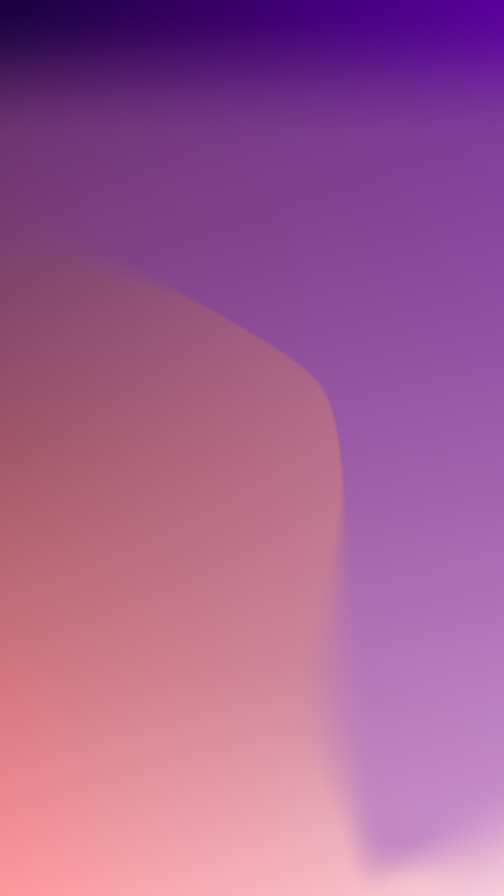
Write a Shadertoy shader that draws this background.

```glsl
// A soft two-layer gradient: a violet curtain over a rose glow.
// The curtain's border is built from three straight edges joined by
// hyperbolic smooth min/max, with a blur width that varies along it.

#define ASPECT 1.7778        // height of the design in widths
#define SHOULDER_ROUND 0.085 // rounding of the upper bend
#define TIP_ROUND 0.10       // rounding of the curtain's lower tip
#define SHARP_EDGE 0.007     // blur at the crisp bend
#define SOFT_EDGE 0.13       // blur along the lower side
#define CORNER_BLUR 0.12     // extra blur at the lower right
#define LEFT_BLUR 0.11       // extra blur at the upper left

float smoothMin(float a, float b, float k) {
    return 0.5 * (a + b - sqrt((a - b) * (a - b) + k * k));
}

float smoothMax(float a, float b, float k) {
    return -smoothMin(-a, -b, k);
}

// Four colours spread over the given stops
vec3 ramp(float t, vec4 stops, vec3 a, vec3 b, vec3 c, vec3 d) {
    vec3 f = clamp((t - stops.xyz) / (stops.yzw - stops.xyz), 0.0, 1.0);
    return mix(mix(mix(a, b, f.x), c, f.y), d, f.z);
}

vec3 violetCurtain(float x, float t) {
    vec4 stops = vec4(0.13, 0.25, 0.50, 0.90);
    vec3 left = ramp(t, stops, vec3(0.42, 0.20, 0.43), vec3(0.47, 0.23, 0.44),
                     vec3(0.57, 0.31, 0.58), vec3(0.70, 0.46, 0.64));
    vec3 right = ramp(t, stops, vec3(0.50, 0.24, 0.60), vec3(0.53, 0.28, 0.62),
                      vec3(0.62, 0.37, 0.67), vec3(0.78, 0.55, 0.78));
    vec3 body = mix(left, right, pow(x, 0.75));
    vec3 night = mix(vec3(0.11, 0.0, 0.25), vec3(0.35, 0.0, 0.61), x);
    return mix(night, body, smoothstep(0.0, 0.16, t));
}

vec3 roseGlow(float x, float t) {
    vec4 stops = vec4(0.25, 0.50, 0.75, 1.0);
    vec3 left = ramp(t, stops, vec3(0.46, 0.24, 0.43), vec3(0.63, 0.34, 0.41),
                     vec3(0.82, 0.46, 0.49), vec3(0.99, 0.60, 0.61));
    vec3 right = ramp(t, stops, vec3(0.60, 0.35, 0.52), vec3(0.73, 0.44, 0.55),
                      vec3(0.81, 0.54, 0.63), vec3(0.97, 0.74, 0.78));
    vec3 glow = mix(left, right, min(x / 0.7, 1.0));
    float light = smoothstep(0.65, 1.0, x) * smoothstep(0.72, 0.96, t);
    return mix(glow, vec3(0.97, 0.81, 0.86), light);
}

// Signed distance to the border, positive inside the rose area
float borderDistance(vec2 p) {
    float slope = (p.y - 0.38 - 0.54 * p.x) * 0.88;
    float side = 0.690 + 0.03 * (p.y - 1.0) - p.x;
    float hem = (p.y - 1.61 - 0.55 * (1.0 - p.x)) * 0.88;
    return smoothMax(smoothMin(slope, side, SHOULDER_ROUND), hem, TIP_ROUND);
}

void mainImage(out vec4 fragColor, in vec2 fragCoord) {
    vec2 uv = fragCoord / iResolution.xy;
    float t = 1.0 - uv.y;                 // measured from the top
    vec2 p = vec2(uv.x, t * ASPECT);

    // Blur width: crisp bend, hazy side, firmer tip, hazy corner
    float blur = mix(SHARP_EDGE, SOFT_EDGE, smoothstep(0.92, 1.42, p.y));
    blur *= 1.0 - 0.6 * smoothstep(1.42, 1.68, p.y);
    blur += CORNER_BLUR * smoothstep(0.78, 1.0, p.x) * smoothstep(1.2, 1.5, p.y);
    blur += LEFT_BLUR * (1.0 - smoothstep(0.0, 0.42, p.x)) * (1.0 - smoothstep(0.8, 1.0, p.y));

    float rose = smoothstep(-0.3 * blur, blur, borderDistance(p));
    vec3 color = mix(violetCurtain(uv.x, t), roseGlow(uv.x, t), rose);
    fragColor = vec4(color, 1.0);
}
```
